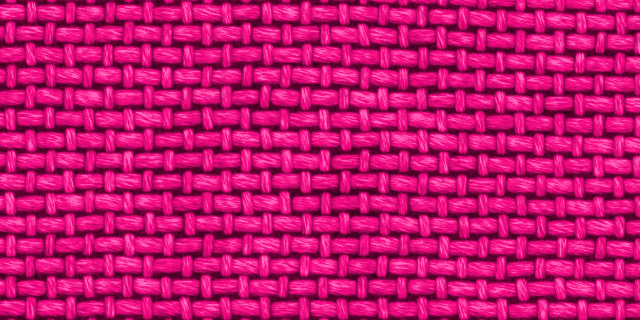
Reproduce this texture procedurally as a Shadertoy shader.

```glsl
#define ROWS 15.17
#define COLUMNS 16.3
#define WEFT_HALF vec2(0.71, 0.39)
#define WARP_HALF vec2(0.54, 0.27)
#define CORNER 0.17
#define FIBRE_DENSITY 9.0
#define FIBRE_DEPTH 0.42
#define SIDE_LIGHT 0.14
#define DEEP vec3(0.20, 0.0, 0.10)
#define HOT vec3(0.96, 0.04, 0.51)
#define GLINT vec3(1.0, 0.40, 0.72)

vec2 hash2(vec2 p) {
    vec3 q = fract(p.xyx * vec3(0.1031, 0.103, 0.0973));
    q += dot(q, q.yzx + 33.33);
    return fract((q.xx + q.yz) * q.zy);
}

float cornerDot(vec2 cell, vec2 corner, vec2 f) {
    return dot(hash2(cell + corner) * 2.0 - 1.0, f - corner);
}

float gradientNoise(vec2 p) {
    vec2 i = floor(p), f = p - i;
    vec2 w = f * f * f * (f * (f * 6.0 - 15.0) + 10.0);
    vec2 e = vec2(1.0, 0.0);
    return mix(mix(cornerDot(i, e.yy, f), cornerDot(i, e.xy, f), w.x),
               mix(cornerDot(i, e.yx, f), cornerDot(i, e.xx, f), w.x), w.y);
}

// One visible stitch: p.x runs along it, p.y across. Returns (shade, coverage).
vec2 stitch(vec2 p, vec2 halfSize, vec2 id, float pixel) {
    vec2 rnd = hash2(id + 71.0);
    p.y += (rnd.x - 0.5) * 0.12 * p.x;
    halfSize *= 0.95 + 0.1 * rnd.yx;
    vec2 q = p / halfSize;
    halfSize.y *= 1.0 - 0.16 * min(q.x * q.x, 1.0);

    // Ragged rounded outline
    float d = length(max(abs(p) - halfSize + CORNER, 0.0)) - CORNER;
    d += 0.04 * gradientNoise(p * 7.0 + id * 13.0);
    float cover = 1.0 - smoothstep(-0.05 - pixel, 0.04 + pixel, d);

    // Twisted fibres over a rounded body
    float twist = p.y + p.x * (0.10 + 0.16 * rnd.y);
    float fibre = gradientNoise(vec2(p.x * 1.8, twist * FIBRE_DENSITY) + id * 17.0);
    fibre += 0.5 * gradientNoise(vec2(p.x * 4.0, twist * FIBRE_DENSITY * 2.0) + id * 29.0);
    q = min(abs(q), 1.0);
    float body = 0.84 - 0.34 * pow(q.y, 3.0) - 0.30 * pow(q.x, 5.0);
    return vec2(body + FIBRE_DEPTH * fibre + 0.10 * (rnd.x - 0.5), cover);
}

vec3 dye(float t) {
    vec3 c = mix(DEEP, HOT, clamp(t / 0.75, 0.0, 1.0));
    return mix(c, GLINT, smoothstep(0.75, 1.05, t));
}

void mainImage(out vec4 fragColor, in vec2 fragCoord) {
    vec2 uv = fragCoord / iResolution.xy;
    float pixel = ROWS / iResolution.y;
    float pitch = 2.0 * ROWS / COLUMNS;

    // Cloth coordinates in row heights, sagging toward the upper right
    vec2 cloth = vec2(uv.x * COLUMNS * pitch, uv.y * ROWS - 0.05);
    cloth.y += smoothstep(0.45, 1.0, uv.x) * mix(0.08, 0.5, uv.y);
    cloth.x += 0.22 * gradientNoise(uv * vec2(3.0, 5.0) + 4.0);
    cloth.y += 0.10 * gradientNoise(uv * vec2(9.0, 4.0) + 9.0);

    // Shadowed gaps
    float shade = 0.12 + 0.18 * gradientNoise(cloth * 5.0)
                + 0.12 * gradientNoise(cloth * 14.0);

    // Own row and its neighbours, each shifted by half a repeat
    float baseRow = floor(cloth.y);
    for (int j = -1; j <= 1; j++) {
        float row = baseRow + float(j);
        float u = cloth.x / pitch - 0.78 + 0.5 * mod(row, 2.0);
        float y = cloth.y - row - 0.5;

        // Long horizontal weft stitch
        float weftCell = floor(u);
        vec2 weftId = vec2(weftCell, row) + 50.0;
        vec2 p = vec2((u - weftCell - 0.5) * pitch, y);
        p += (hash2(weftId) - 0.5) * vec2(0.06, 0.08);
        vec2 weft = stitch(p, WEFT_HALF, weftId, pixel);
        shade = mix(shade, weft.x + SIDE_LIGHT * p.y / WEFT_HALF.y, weft.y);

        // Short vertical warp stitch
        float warpCell = floor(u + 0.5);
        vec2 warpId = vec2(warpCell, row) + 150.0;
        p = vec2((u - warpCell) * pitch, y);
        p += (hash2(warpId) - 0.5) * vec2(0.10, 0.08);
        vec2 warp = stitch(p.yx, WARP_HALF, warpId, pixel);
        shade = mix(shade, warp.x + SIDE_LIGHT * p.y, warp.y);
    }

    // Broad unevenness and fine lint
    shade += 0.08 * gradientNoise(uv * vec2(8.0, 4.0));
    shade += 0.08 * gradientNoise(cloth * 11.0 + 30.0);
    fragColor = vec4(dye(shade), 1.0);
}
```
